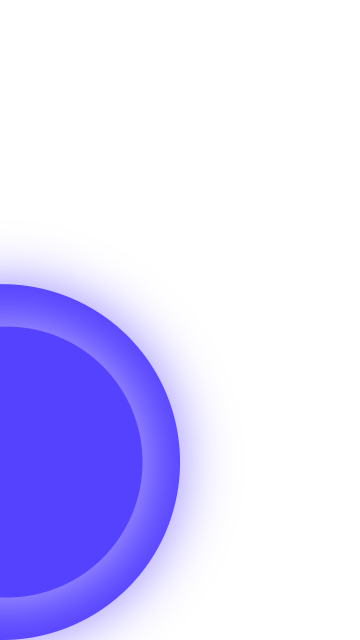
Reproduce this background procedurally as a Shadertoy shader.

```glsl
// A violet disc inside a larger violet disc, cut by the left edge of a white page.
// Each disc casts a soft lilac glow: a Gaussian-blurred edge evaluated from the
// signed distance to its circle. Lengths are fractions of the canvas height.

float circleDistance(vec2 p, vec2 center, float radius) {
    return length(p - center) - radius;
}

// Coverage of a slightly enlarged shape after a Gaussian blur
float glow(float dist) {
    float z = clamp((dist - 0.009) / 0.0365, -4.0, 4.0);
    return 0.5 - 0.5 * tanh(0.798 * (z + 0.0447 * z * z * z));
}

// Antialiased coverage of a shape
float fill(float dist) {
    return clamp(0.5 - dist * iResolution.y, 0.0, 1.0);
}

void mainImage(out vec4 fragColor, in vec2 fragCoord) {
    vec2 p = fragCoord / iResolution.y;
    vec3 violet = vec3(0.333, 0.257, 1.0);
    vec3 lilac = vec3(0.67, 0.63, 1.0);

    float outer = circleDistance(p, vec2(0.0033, 0.278), 0.278);
    float inner = circleDistance(p, vec2(0.0111, 0.278), 0.2116);

    // Page with the halo of the large disc
    vec3 color = mix(vec3(1.0), lilac, glow(outer));

    // Large disc, lit by the halo of the small one
    vec3 ring = mix(violet, lilac, glow(inner));
    color = mix(color, ring, fill(outer));

    // Small flat disc
    color = mix(color, violet, fill(inner));

    fragColor = vec4(color, 1.0);
}
```
